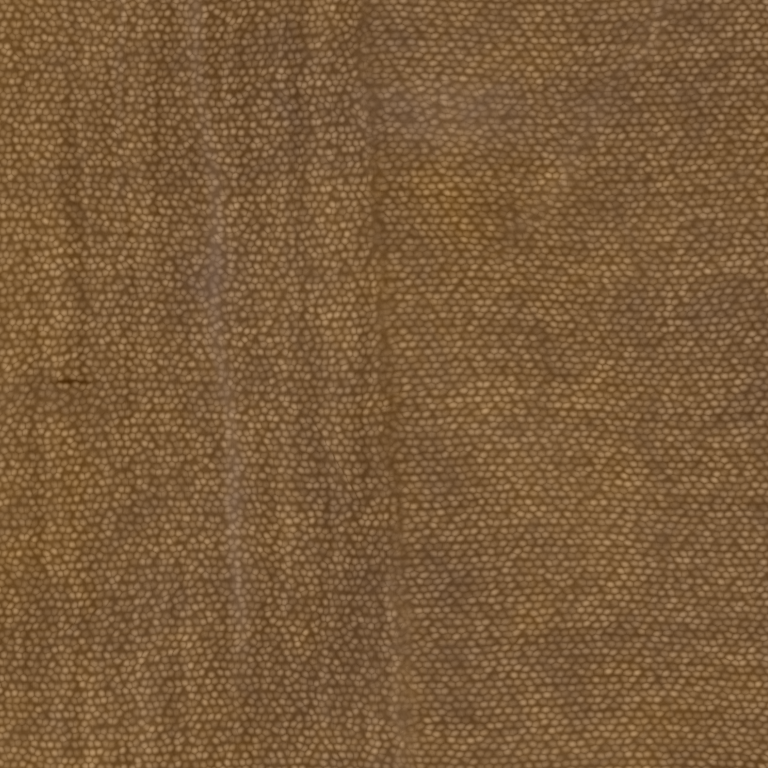
Give the GLSL for this texture, as a Shadertoy shader.

```glsl
#define LEFT_THREADS vec2(98.0, 104.0)
#define RIGHT_THREADS vec2(80.0, 112.0)
#define JITTER 0.34
#define WEAVE_CONTRAST 0.19
#define STREAK_CONTRAST 0.035
#define PATCH_CONTRAST 0.04
#define CLOTH_BROWN vec3(0.485, 0.365, 0.238)
#define OCHRE_SHIFT vec3(0.025, 0.005, -0.045)
#define WORN_SHIFT vec3(0.015, 0.025, 0.055)

vec2 hash2(vec2 p) {
    vec3 q = fract(vec3(p.xyx) * vec3(0.1031, 0.1030, 0.0973));
    q += dot(q, q.yzx + 33.33);
    return fract((q.xx + q.yz) * q.zy);
}

// Layered, rotated and folded sines, roughly -1 to 1
float ripple(vec2 p) {
    float sum = 0.0, amplitude = 0.6;
    for (int i = 0; i < 5; i++) {
        p = mat2(0.8, 0.6, -0.6, 0.8) * p + 0.7 * sin(p.yx * 1.3 + 2.0);
        sum += amplitude * sin(p.x) * cos(p.y);
        p = p * 1.8 + 3.7;
        amplitude *= 0.62;
    }
    return sum;
}

// Jittered cellular beads on a staggered lattice
float weave(vec2 p, float looseness) {
    vec2 cell = floor(p);
    float bead = 0.0;
    for (int y = -1; y <= 1; y++) {
        for (int x = -1; x <= 1; x++) {
            vec2 id = cell + vec2(x, y);
            vec2 random = hash2(id + 17.0);
            vec2 centre = id + 0.5 + looseness * (random - 0.5);
            centre.x += 0.5 * mod(id.y, 2.0) - 0.25;
            vec2 d = p - centre;
            d.y += d.x * 0.5 * (random.x - 0.5);
            float shine = mix(0.6, 1.2, hash2(id + 91.0).x);
            bead = max(bead, shine * (1.0 - smoothstep(0.08, 0.66, length(d))));
        }
    }
    return bead;
}

float ridge(float d, float width) {
    return exp(-d * d / (width * width));
}

float blob(vec2 p, vec2 centre, vec2 radius) {
    vec2 d = (p - centre) / radius;
    return exp(-dot(d, d));
}

void mainImage(out vec4 fragColor, in vec2 fragCoord) {
    vec2 p = fragCoord / iResolution.xy;
    float broad = ripple(p * 7.0);
    float mottled = ripple(p * 32.0 + 5.0);
    float fibre = ripple(p * vec2(230.0, 190.0));

    // Seam, folds and worn places
    float seamX = 0.535 - 0.06 * p.y + 0.008 * mottled;
    float rightSide = smoothstep(-0.015, 0.015, p.x - seamX);
    float seam = ridge(p.x - seamX, 0.014);
    float foldX = 0.33 - 0.075 * p.y + 0.006 * sin(p.y * 19.0);
    float fold = ridge(p.x - foldX, 0.011) * smoothstep(0.05, 0.3, p.y);
    fold += 0.7 * ridge(p.x - 0.16 + 0.005 * sin(p.y * 9.0), 0.008) * smoothstep(0.45, 0.9, p.y);
    float creaseX = 0.66 + 0.62 * (p.y - 0.66) + 0.02 * mottled;
    float crease = ridge(p.x - creaseX, 0.02) * smoothstep(0.6, 0.7, p.y);
    float worn = blob(p, vec2(0.58, 0.85), vec2(0.11, 0.05));
    worn += 0.5 * blob(p, vec2(0.28, 0.64), vec2(0.05, 0.08));
    float knot = blob(p, vec2(0.07, 0.485), vec2(0.045, 0.04));
    float slit = blob(p, vec2(0.087, 0.503), vec2(0.027, 0.004));
    float damage = clamp(seam + crease + worn + knot + 0.6 * fold, 0.0, 1.0);

    // Bent thread lattices, finer and more upright on the left
    vec2 bend = 0.004 * vec2(sin(p.y * 17.0 + 2.0 * broad), sin(p.x * 13.0 + p.y * 5.0));
    bend += 0.0012 * (0.5 + damage) * vec2(mottled, ripple(p * 38.0 + 11.0));
    vec2 q = p + bend;
    float looseness = JITTER + 0.3 * damage;
    float leftBeads = weave(q * LEFT_THREADS, looseness + 0.12);
    float rightBeads = weave(q * RIGHT_THREADS, looseness);
    float beads = mix(leftBeads, rightBeads, rightSide);

    // Tone of threads, streaks and stains
    float contrast = WEAVE_CONTRAST * (1.0 + 0.2 * mottled - 0.25 * damage);
    float tone = contrast * (beads - 0.46) + 0.022 * fibre;
    float streaks = ripple(vec2(q.x * 75.0, q.y * 5.0));
    float crossStreaks = ripple(vec2(q.x * 9.0, q.y * 80.0) + 7.0);
    tone += STREAK_CONTRAST * mix(streaks, 0.6 * crossStreaks, rightSide);
    tone += PATCH_CONTRAST * (0.45 * broad + 0.5 * mottled);
    tone += 0.03 * fold + 0.025 * crease * mottled - 0.03 * seam * smoothstep(0.2, 0.4, p.y);
    tone += 0.06 * ridge(p.x - seamX + 0.012, 0.005) * (1.0 - smoothstep(0.2, 0.3, p.y));
    tone -= 0.035 * knot + 0.12 * slit;

    // Brown ramp with ochre and greyed areas
    vec3 color = CLOTH_BROWN + tone * vec3(1.0, 0.98, 0.95);
    float ochre = 0.35 * broad + 0.3 * mottled + 0.3 * ridge(p.x, 0.12);
    ochre += 0.45 * blob(p, vec2(0.62, 0.74), vec2(0.13, 0.12));
    color += OCHRE_SHIFT * ochre;
    color += WORN_SHIFT * clamp(worn + 0.6 * fold + 0.35 * crease + 0.3 * knot, 0.0, 1.0);
    fragColor = vec4(clamp(color, 0.0, 1.0), 1.0);
}
```
